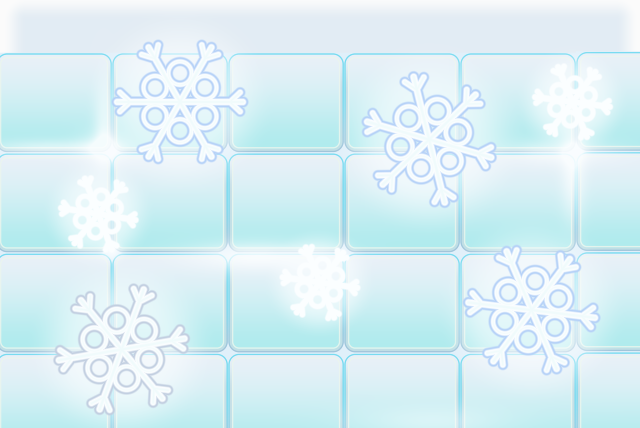
Reproduce this background procedurally as a Shadertoy shader.

```glsl
// Frosted aqua tiles under a pale header, with soft light and snowflakes on top.
// Tiles are one repeated rounded box; flakes are a sixfold folded distance field.
// Layout space is 7.68 by 5.12 units with y pointing down.

const vec2 CANVAS = vec2(7.68, 5.12);
const vec2 PITCH = vec2(1.392, 1.198);
const vec2 GRID_ORIGIN = vec2(-0.047, 0.63);
const vec3 WHITE = vec3(0.985, 0.995, 1.0);
const vec3 HAZE = vec3(0.888, 0.925, 0.955);
const vec3 AQUA = vec3(0.69, 0.92, 0.93);
const vec3 ICE = vec3(0.84, 0.94, 0.96);
const vec3 CYAN = vec3(0.42, 0.85, 0.94);
const vec3 STEEL = vec3(0.62, 0.76, 0.85);
const vec3 SILVER = vec3(0.77, 0.86, 0.89);
const vec3 CREAM = vec3(0.92, 0.96, 0.93);

float roundBox(vec2 p, vec2 halfSize, float radius) {
    vec2 q = abs(p) - halfSize + radius;
    return length(max(q, 0.0)) + min(max(q.x, q.y), 0.0) - radius;
}

float segment(vec2 p, vec2 a, vec2 b) {
    vec2 ab = b - a;
    return length(p - a - ab * clamp(dot(p - a, ab) / dot(ab, ab), 0.0, 1.0));
}

// Coverage of the inside of a distance field
float fill(float d, float aa) {
    return 1.0 - smoothstep(-aa, aa, d);
}

// Elliptical soft light
float softLight(vec2 p, vec2 center, vec2 size) {
    vec2 q = (p - center) / size;
    return exp(-dot(q, q));
}

// Snowflake of radius one: spine, forked tip and a ring between the arms
float snowflake(vec2 p, float turn) {
    const float SECTOR = 1.0471976;
    float angle = atan(p.y, p.x) - turn;
    angle = abs(mod(angle + 0.5 * SECTOR, SECTOR) - 0.5 * SECTOR);
    vec2 q = length(p) * vec2(cos(angle), sin(angle));
    float spine = segment(q, vec2(0.0), vec2(0.92, 0.0)) - 0.08;
    float fork = segment(q, vec2(0.73, 0.0), vec2(0.88, 0.14)) - 0.075;
    float ring = abs(length(q - vec2(0.364, 0.21)) - 0.17) - 0.065;
    return min(min(spine, fork), ring);
}

vec3 header(vec2 p) {
    float d = roundBox(p - vec2(3.85, 1.1), vec2(3.7, 1.02), 0.15);
    return mix(vec3(0.985), HAZE, 1.0 - smoothstep(-0.16, 0.12, d));
}

vec3 tiles(vec2 p, float aa) {
    vec2 cell = fract((p - GRID_ORIGIN) / PITCH);
    float t = cell.y;
    float d = roundBox((cell - 0.5) * PITCH, 0.5 * PITCH - vec2(0.003, 0.008), 0.13);

    // Glass gradient, framed by silver, a cream bevel and a bright edge
    vec3 glass = mix(vec3(0.91, 0.94, 0.97), ICE, smoothstep(0.0, 0.5, t));
    glass = mix(glass, AQUA, smoothstep(0.3, 0.95, t));
    float shade = smoothstep(0.03, 0.4, t);
    vec3 col = mix(glass, SILVER, 0.8 * shade * fill(-d - 0.042, aa));
    col = mix(col, CREAM, 0.85 * fill(abs(d + 0.052) - 0.008, aa));
    vec3 edge = mix(CYAN, STEEL, smoothstep(0.45, 1.0, t));
    col = mix(col, edge, 0.9 * fill(-d - 0.016, aa));
    return mix(vec3(0.88, 0.94, 0.98), col, fill(d, aa));
}

// Light gathered at a few joints of the grid
float jointLight(vec2 p) {
    float light = 0.75 * softLight(p, vec2(1.28, 1.80), vec2(0.32, 0.22));
    light += 0.55 * softLight(p, vec2(1.25, 1.50), vec2(0.12, 0.50));
    light += 0.55 * softLight(p, vec2(0.60, 1.77), vec2(0.75, 0.10));
    light += 0.85 * softLight(p, vec2(3.10, 3.07), vec2(0.85, 0.17));
    light += 0.75 * softLight(p, vec2(6.88, 2.05), vec2(0.14, 0.55));
    light += 0.65 * softLight(p, vec2(6.70, 1.82), vec2(0.65, 0.16));
    light += 0.80 * softLight(p, vec2(1.34, 3.00), vec2(0.11, 0.11));
    light += 0.45 * softLight(p, vec2(5.20, 5.05), vec2(0.95, 0.20));
    return min(light, 0.9);
}

// Halo, tinted outline, white band and icy core of one flake
vec3 paintFlake(vec3 col, vec2 p, float radius, float turn, vec3 outline, float aa) {
    float d = snowflake(p / radius, turn) * radius;
    float halo = 1.0 - smoothstep(0.6, 1.4, length(p) / radius);
    col = mix(col, WHITE, 0.6 * halo);
    col = mix(col, outline, fill(d, aa + 0.006));
    col = mix(col, WHITE, fill(d + 0.026, aa + 0.006));
    return mix(col, vec3(0.93, 0.98, 0.985), 0.8 * fill(d + 0.05, aa + 0.008));
}

void mainImage(out vec4 fragColor, in vec2 fragCoord) {
    vec2 p = fragCoord / iResolution.xy * CANVAS;
    p.y = CANVAS.y - p.y;
    float aa = 0.6 * CANVAS.y / iResolution.y;

    // The last column sits slightly higher
    vec2 g = p + vec2(0.0, 0.016 * step(6.913, p.x));
    vec3 col = mix(header(p), tiles(g, aa), smoothstep(-aa, aa, g.y - GRID_ORIGIN.y));
    col = mix(col, WHITE, jointLight(p));

    // Flakes: center, radius, turn; the large ones carry a coloured outline
    vec4 flakes[7] = vec4[7](
        vec4(2.16, 1.22, 0.82, 0.0), vec4(5.15, 1.67, 0.84, 0.28),
        vec4(6.38, 3.71, 0.83, 0.12), vec4(1.46, 4.18, 0.83, -0.17),
        vec4(6.87, 1.22, 0.49, 0.13), vec4(1.18, 2.56, 0.49, 0.16),
        vec4(3.84, 3.38, 0.49, 0.14));
    for (int i = 0; i < 7; i++) {
        vec4 f = flakes[i];
        vec3 outline = mix(vec3(0.71, 0.82, 0.97), vec3(0.76, 0.81, 0.88), i == 3 ? 1.0 : 0.0);
        outline = mix(outline, WHITE, step(f.z, 0.6));
        col = paintFlake(col, p - f.xy, f.z, f.w, outline, aa);
    }
    fragColor = vec4(col, 1.0);
}
```
